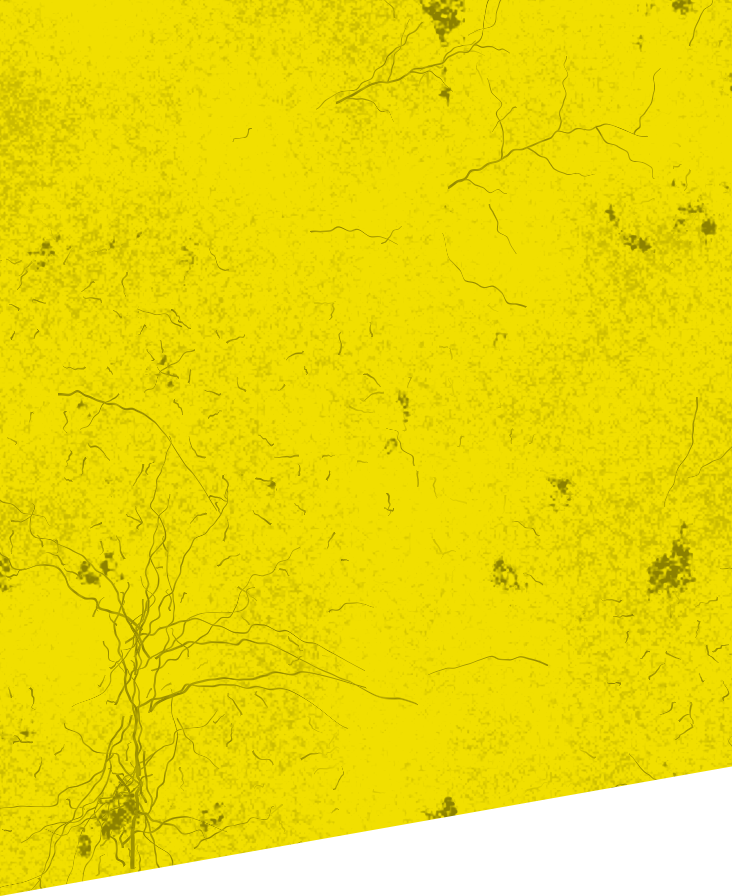
Write a WebGL 2 fragment shader that draws this texture.

```glsl
#version 300 es
precision highp float;
// Weathered yellow sheet cut by a slanted white foot. Layered value noise gives
// dust and smudges; tapered, bent strands give cracks, dashes and a root tangle.
// All lengths are fractions of the canvas height.
#define YELLOW vec3(0.945, 0.875, 0.0)
#define EDGE_SLOPE 0.177
#define DUST_SHADE 0.16
#define SMUDGE_SHADE 0.42
#define CRACK_SHADE 0.40
#define LINE_WIDTH 0.0012
#define ROOT_FOOT vec2(0.148, 0.03)
#define ROOT_CROWN vec2(0.155, 0.34)
#define ROOT_COUNT 30
#define TWIG_COUNT 6

uniform vec2 u_resolution;
out vec4 outColor;

float hash(vec2 p) {
  vec3 q = fract(vec3(p.xyx) * 0.1031);
  q += dot(q, q.yzx + 33.33);
  return fract((q.x + q.y) * q.z);
}

float noise(vec2 p) {
  vec2 i = floor(p), f = fract(p);
  f = f * f * (3.0 - 2.0 * f);
  return mix(mix(hash(i), hash(i + vec2(1, 0)), f.x),
             mix(hash(i + vec2(0, 1)), hash(i + vec2(1, 1)), f.x), f.y);
}

float fbm(vec2 p) {
  float sum = 0.0, amp = 0.533;
  for (int i = 0; i < 4; i++) {
    sum += amp * noise(p);
    p = p * 2.03 + 17.3;
    amp *= 0.5;
  }
  return sum;
}

vec2 heading(float angle) { return vec2(cos(angle), sin(angle)); }

// Sideways offset of a strand at t in 0..1: bend, slow sway and fine jitter
float sway(float t, float len, float bend, float seed) {
  return len * (bend * t * t + 0.22 * t * (noise(vec2(t * 6.0, seed)) - 0.5))
       + 0.007 * (noise(vec2(t * len * 95.0, seed + 9.0)) - 0.5) * min(1.0, t * 8.0);
}

// Ink of one tapering strand
float strand(vec2 p, vec2 start, float angle, float len, float bend, float width, float seed) {
  vec2 q = p - start, dir = heading(angle);
  float t = dot(q, dir) / len;
  if (t < 0.0 || t > 1.0) return 0.0;
  float side = dot(q, vec2(-dir.y, dir.x)) - sway(t, len, bend, seed);
  float dist = abs(side) / sqrt(1.0 + 4.0 * bend * bend * t * t);
  float w = width * (1.0 - 0.65 * t);
  float worn = mix(0.6, 1.0, noise(vec2(t * len * 140.0, seed + 4.0)));
  return worn * clamp((w - dist) * u_resolution.y + 0.5, 0.0, 1.0);
}

// A long crack with twigs leaving it on both sides
float crack(vec2 p, vec2 start, float angle, float len, float bend, float seed) {
  float ink = strand(p, start, angle, len, bend, LINE_WIDTH * 1.2, seed);
  vec2 dir = heading(angle);
  for (int i = 0; i < TWIG_COUNT; i++) {
    float k = float(i), r = hash(vec2(k, seed));
    float t = (k + r) / float(TWIG_COUNT);
    vec2 knot = start + dir * t * len + vec2(-dir.y, dir.x) * sway(t, len, bend, seed);
    float turn = (mod(k, 2.0) * 2.0 - 1.0) * (0.4 + 0.8 * r) + 2.0 * bend * t;
    ink = max(ink, strand(p, knot, angle + turn, len * (0.15 + 0.3 * r), r - 0.5,
                          LINE_WIDTH * 0.75, seed + k + 1.0));
  }
  return ink;
}

// Loose strands, at most one per grid cell
float scatter(vec2 p, float cells, float chance, float width, float seed) {
  vec2 home = floor(p * cells);
  float ink = 0.0;
  for (int j = 0; j < 9; j++) {
    vec2 id = home + vec2(j % 3 - 1, j / 3 - 1), key = id + seed;
    if (hash(key) > chance) continue;
    vec2 start = (id + vec2(hash(key + 31.0), hash(key + 57.0))) / cells;
    float len = mix(0.3, 0.95, hash(key + 71.0)) / cells;
    ink = max(ink, strand(p, start, 6.283 * hash(key + 83.0), len,
                          hash(key + 97.0) - 0.5, width, hash(key + 5.0) * 90.0));
  }
  return ink;
}

// Strands fanning up and down from a trunk, some sweeping over to the right
float roots(vec2 p) {
  float ink = strand(p, ROOT_FOOT, 1.55, 0.32, 0.03, LINE_WIDTH * 2.0, 3.0);
  for (int i = 0; i < ROOT_COUNT; i++) {
    float k = float(i), a = hash(vec2(k, 11.0)), b = hash(vec2(k, 23.0)), c = hash(vec2(k, 37.0));
    bool sweeping = i % 6 == 0, down = i % 3 == 1;
    float angle = sweeping ? 0.2 + 0.7 * a : (down ? -1.57 : 1.57) + 2.3 * (a - 0.5);
    float bend = sweeping ? -0.4 - 0.7 * b : 1.1 * (b - 0.5);
    vec2 start = mix(ROOT_FOOT, ROOT_CROWN, down ? 0.2 + 0.4 * c : c * 0.95);
    start.x += 0.05 * (b - 0.5);
    ink = max(ink, strand(p, start, angle, 0.08 + 0.17 * c, bend, LINE_WIDTH * (0.8 + 0.6 * a), k + 40.0));
  }
  return ink;
}

void main() {
  vec2 p = gl_FragCoord.xy / u_resolution.y;

  // Dust and speckled smudges
  float fine = noise(p * 400.0), coarse = noise(p * 170.0 + 40.0);
  float stain = fbm(p * 7.0 + 3.0);
  float dust = smoothstep(0.48, 1.08, 0.6 * fine + 0.4 * coarse + 0.8 * (stain - 0.5));
  float patches = fbm(p * vec2(16.0, 11.0) + 21.0) + 0.3 * (fbm(p * 3.5 + 8.0) - 0.5);
  float mask = smoothstep(0.59, 0.81, patches);
  float smudge = smoothstep(0.6, 0.88, 0.3 * (noise(p * 330.0 + 7.0) + coarse) + 0.5 * mask);

  // Cracks, hairs and dashes
  float ink = max(scatter(p, 6.0, 0.3, LINE_WIDTH * 0.8, 10.0), scatter(p, 13.0, 0.17, LINE_WIDTH * 0.7, 60.0));
  float dashZone = smoothstep(0.46, 0.62, fbm(p * 4.0 + 50.0) + 0.16 * (0.6 - p.y));
  ink = max(ink, dashZone * scatter(p, 34.0, 0.4, LINE_WIDTH, 130.0));
  ink = max(ink, crack(p, vec2(0.375, 0.885), 0.42, 0.25, 0.12, 5.0));
  ink = max(ink, crack(p, vec2(0.50, 0.79), 0.55, 0.22, -0.25, 14.0));
  ink = max(ink, strand(p, vec2(0.065, 0.56), 0.05, 0.17, -0.75, LINE_WIDTH * 1.2, 8.0));
  ink = max(ink, roots(p));

  float shade = max(DUST_SHADE * dust, max(SMUDGE_SHADE * smudge, CRACK_SHADE * ink));
  float sheet = clamp((p.y - EDGE_SLOPE * p.x) * u_resolution.y + 0.5, 0.0, 1.0);
  outColor = vec4(mix(vec3(1.0), YELLOW * (1.0 - shade), sheet), 1.0);
}
```
